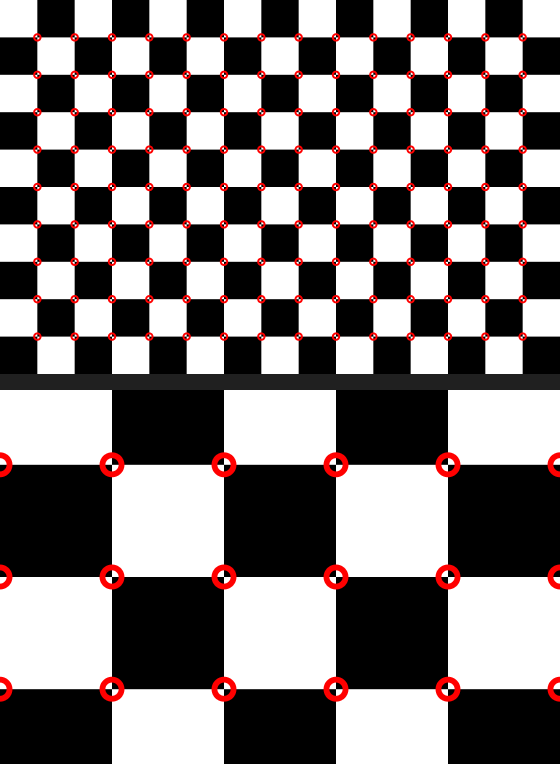
Top: the whole. Bottom: its middle third, enlarged.
A WebGL 1 fragment shader for this pattern:

```glsl
precision highp float;

uniform vec2 u_resolution;

#define GRID vec2(15.0, 10.0)
#define RING_RADIUS 0.085
#define RING_WIDTH 0.052
#define DARK vec3(0.0)
#define LIGHT vec3(1.0)
#define RING_COLOR vec3(1.0, 0.0, 0.0)

// Alternating cells with edges softened over one pixel: 0 dark, 1 light
float checker(vec2 p, vec2 pixel) {
    vec2 edgeDistance = 0.5 - abs(mod(p - 0.5, 2.0) - 1.0);
    vec2 side = clamp(2.0 * edgeDistance / pixel, -1.0, 1.0);
    return 0.5 - 0.5 * side.x * side.y;
}

// Coverage of a ring around the nearest interior grid corner
float cornerRing(vec2 p, float pixel) {
    vec2 corner = clamp(floor(p + 0.5), vec2(1.0), GRID - 1.0);
    float ringDistance = abs(length(p - corner) - RING_RADIUS) - 0.5 * RING_WIDTH;
    return clamp(0.5 - ringDistance / pixel, 0.0, 1.0);
}

void main() {
    // Position and pixel size in cells
    vec2 pixel = GRID / u_resolution;
    vec2 p = gl_FragCoord.xy * pixel;

    vec3 color = mix(DARK, LIGHT, checker(p, pixel));
    color = mix(color, RING_COLOR, cornerRing(p, max(pixel.x, pixel.y)));
    gl_FragColor = vec4(color, 1.0);
}
```
